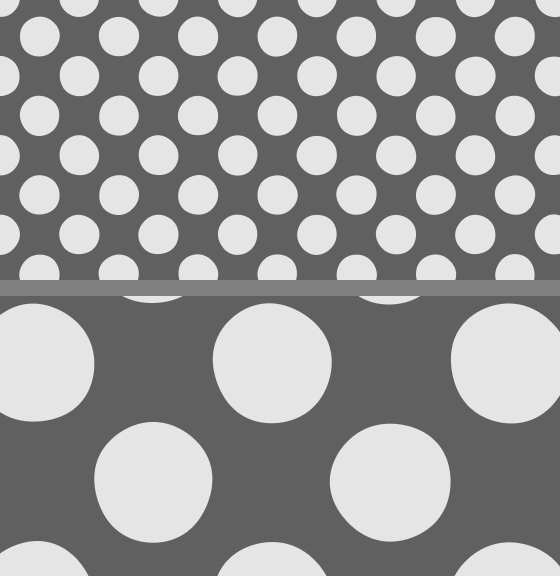
Top: the whole. Bottom: its middle third, enlarged.
Write a Shadertoy shader that draws this pattern.

```glsl
#define SPACING 0.1415             // row pitch, in canvas heights
#define BASE_Y 0.0205              // centre height of the lowest row
#define DOT_RADIUS 0.502           // in row pitches
#define WOBBLE 0.006               // outline irregularity, in row pitches
#define GROUND_COLOR vec3(0.376)
#define DOT_COLOR vec3(0.898)

const float TAU = 6.2831853;

float hash(vec2 p) {
    p = fract(p * vec2(0.1031, 0.1137));
    p += dot(p, p.yx + 33.33);
    return fract((p.x + p.y) * p.x * 91.7);
}

// Signed distance to a slightly uneven disc, varied by its seed
float dotDistance(vec2 p, vec2 seed) {
    float angle = atan(p.y, p.x);
    float bumps = sin(2.0 * angle + TAU * hash(seed))
                + 0.7 * sin(3.0 * angle + TAU * hash(seed + 17.0))
                + 0.5 * sin(5.0 * angle + TAU * hash(seed + 41.0));
    return length(p) - DOT_RADIUS - WOBBLE * bumps;
}

void mainImage(out vec4 fragColor, in vec2 fragCoord) {
    vec2 p = (fragCoord / iResolution.y - vec2(0.0, BASE_Y)) / SPACING;
    float pixel = 1.0 / (iResolution.y * SPACING);

    // Two interleaved square grids form the staggered rows
    float dist = 1e3;
    for (int grid = 0; grid < 2; grid++) {
        vec2 offset = grid == 0 ? vec2(1.0, 0.0) : vec2(0.0, 1.0);
        vec2 cell = floor((p - offset) * 0.5 + 0.5);
        vec2 center = 2.0 * cell + offset;
        dist = min(dist, dotDistance(p - center, center + 50.0));
    }

    float coverage = clamp(0.5 - dist / pixel, 0.0, 1.0);
    fragColor = vec4(mix(GROUND_COLOR, DOT_COLOR, coverage), 1.0);
}
```
